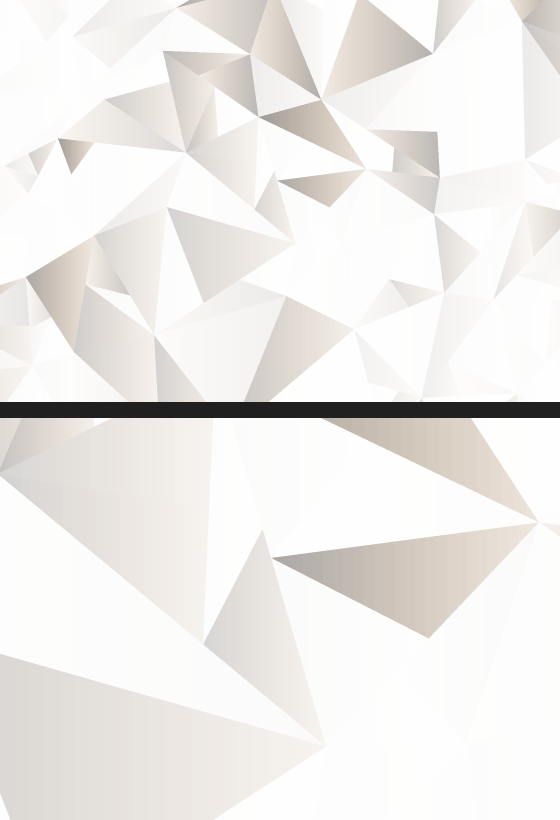
Top, the full canvas; bottom, a detail of the centre.
A Shadertoy shader for this background:

```glsl
// Pale low-poly paper: a jittered grid is split into triangles, some of which
// are cut again into slivers. Every facet carries its own sideways gradient
// from cool grey to warm near-white.

#define ROWS 4.7          // grid cells over the canvas height
#define JITTER 0.47       // corner displacement, below 0.5 keeps cells simple
#define CUT_CHANCE 0.42   // chance that a triangle is cut again
#define BASE_SHADE 0.008  // darkness of the palest facets
#define DEEP_SHADE 0.42   // extra darkness of the deepest facets
#define SHADE_POWER 4.6   // higher leaves more facets nearly white
#define FADE 0.75         // darkness lost across a facet
#define BANDS 26.0        // faint steps in each gradient
#define SAMPLES 3         // antialiasing samples per axis
#define COOL_INK vec3(0.97, 1.0, 1.02)
#define WARM_INK vec3(0.72, 1.03, 1.36)

float hash(vec2 p) {
    return fract(sin(dot(p, vec2(127.1, 311.7))) * 43758.5453);
}

float cross2(vec2 a, vec2 b) {
    return a.x * b.y - a.y * b.x;
}

// Displaced grid corner
vec2 corner(vec2 id) {
    vec2 offset = vec2(hash(id + 3.1), hash(id + 17.7)) - 0.5;
    return id + 2.0 * JITTER * offset;
}

bool inside(vec2 p, vec2 a, vec2 b, vec2 c) {
    return cross2(b - a, p - a) >= 0.0
        && cross2(c - b, p - b) >= 0.0
        && cross2(a - c, p - c) >= 0.0;
}

// Gradient colour of one triangle
vec3 shadeFacet(vec2 p, vec2 a, vec2 b, vec2 c, vec2 seed) {
    float left = min(a.x, min(b.x, c.x));
    float right = max(a.x, max(b.x, c.x));
    float t = clamp((p.x - left) / max(right - left, 1e-4), 0.0, 1.0);
    if (hash(seed + 5.3) < 0.25) t = 1.0 - t;
    t = (floor(t * BANDS) + 0.5) / BANDS;
    float depth = BASE_SHADE + DEEP_SHADE * pow(hash(seed + 9.2), SHADE_POWER);
    return 1.0 - depth * (1.0 - FADE * t) * mix(COOL_INK, WARM_INK, t);
}

// Cut a triangle from its widest corner to the longest edge, up to twice
vec3 cutFacet(vec2 p, vec2 a, vec2 b, vec2 c, vec2 seed) {
    for (int level = 0; level < 2; level++) {
        if (hash(seed + 1.9) > CUT_CHANCE) break;
        float ab = distance(a, b), bc = distance(b, c), ca = distance(c, a);
        vec2 oldA = a;
        if (ab > bc && ab > ca) { a = c; c = b; b = oldA; }
        else if (ca > bc) { a = b; b = c; c = oldA; }
        vec2 m = mix(b, c, mix(0.28, 0.72, hash(seed + 2.6)));
        bool upper = cross2(m - a, p - a) > 0.0;
        if (upper) b = m; else c = m;
        seed += upper ? vec2(0.31, 0.57) : vec2(0.73, 0.19);
    }
    return shadeFacet(p, a, b, c, seed);
}

// Find the triangle that covers a point
vec3 paper(vec2 p) {
    vec2 cell = floor(p);
    for (int j = -1; j <= 1; j++)
    for (int i = -1; i <= 1; i++) {
        vec2 id = cell + vec2(i, j);
        vec2 a = corner(id), b = corner(id + vec2(1, 0));
        vec2 c = corner(id + 1.0), d = corner(id + vec2(0, 1));

        // Pick a diagonal that stays within the cell
        bool acFits = cross2(b - a, c - a) > 0.0 && cross2(c - a, d - a) > 0.0;
        bool bdFits = cross2(b - a, d - a) > 0.0 && cross2(c - b, d - b) > 0.0;
        float bias = mix(0.6, 1.6, hash(id + 7.4));
        bool useAC = !bdFits || (acFits && distance(a, c) < bias * distance(b, d));

        vec2 tip = useAC ? c : d;
        vec2 root = useAC ? a : b;
        if (inside(p, a, b, tip)) return cutFacet(p, a, b, tip, id + 0.13);
        if (inside(p, root, c, d)) return cutFacet(p, root, c, d, id + 0.47);
    }
    return vec3(1.0 - BASE_SHADE);
}

void mainImage(out vec4 fragColor, in vec2 fragCoord) {
    vec3 color = vec3(0.0);
    for (int j = 0; j < SAMPLES; j++)
    for (int i = 0; i < SAMPLES; i++) {
        vec2 offset = (vec2(i, j) + 0.5) / float(SAMPLES) - 0.5;
        color += paper((fragCoord + offset) / iResolution.y * ROWS + 11.0);
    }
    fragColor = vec4(color / float(SAMPLES * SAMPLES), 1.0);
}
```
